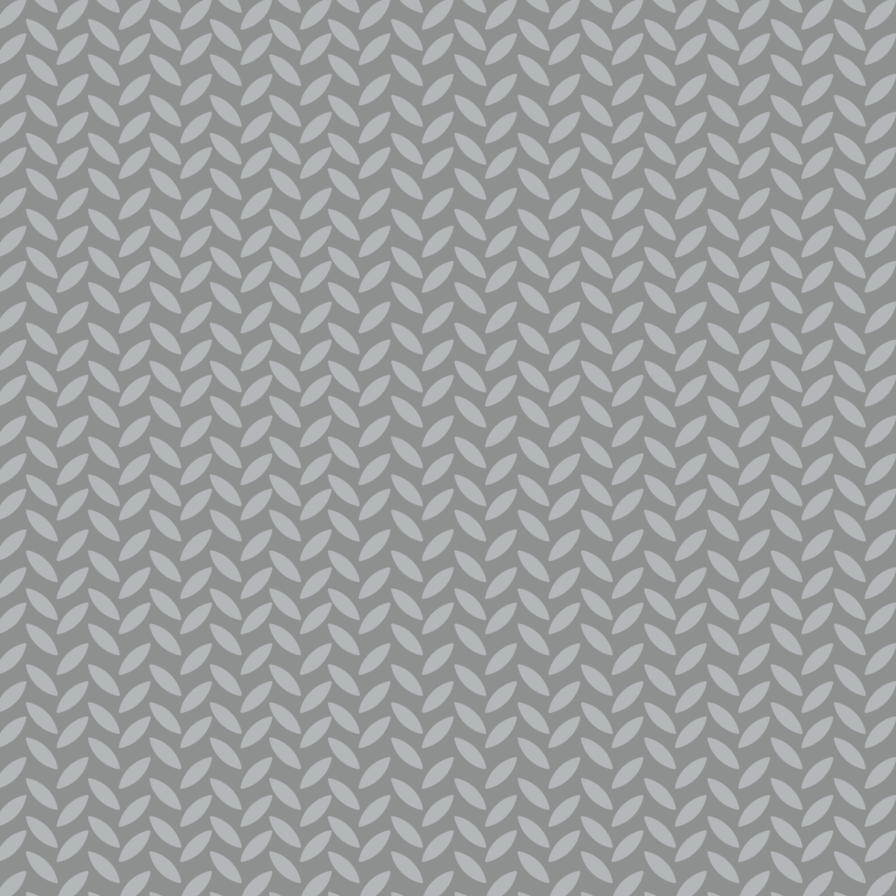
A WebGL 1 fragment shader for this pattern:

```glsl
precision highp float;
// Herringbone of pale rounded leaves on grey: upright columns of leaves
// that lean alternately left and right. Each leaf is a rounded lens distance
// field, placed on a grid whose column and row spacing is slightly uneven.

uniform vec2 u_resolution;

#define GROUND_COLOR vec3(0.55, 0.57, 0.56)
#define LEAF_COLOR   vec3(0.70, 0.72, 0.73)
#define LEAF_SIZE    vec2(0.0228, 0.0068)   // half length, half width
#define LEAF_ROUND   0.0016                 // radius added around the lens
#define COL_PITCH    vec2(0.0674, 0.0706)   // left and right of the seam
#define SEAM_COL     5.0                    // column where the pitch changes
#define SEAM_X       0.3837
#define ROW_PITCH    0.04236
#define ROW_START    0.0783                 // first row, from the top
#define ROW_WOBBLE   0.0030                 // shift of two rows in every three
#define PARTNER      vec2(0.0343, -0.0235)  // to the mirrored leaf
#define EDGE_SOFT    0.0011

// Signed distance to a lens lying along x, rounded at its tips.
float leafDistance(vec2 p, vec2 size) {
  p = abs(p);
  float drop = 0.5 * (size.x * size.x - size.y * size.y) / size.y;
  bool beyondTip = size.x * p.y < drop * (p.x - size.x);
  float d = beyondTip ? length(p - vec2(size.x, 0.0))
                      : length(p + vec2(0.0, drop)) - drop - size.y;
  return d - LEAF_ROUND;
}

// Uneven centre of a column: two pitches and a slight bow on the left.
float columnX(float col) {
  float k = col - SEAM_COL;
  float bow = 0.0032 * sin(3.14159 * min(col, SEAM_COL) / SEAM_COL);
  return SEAM_X + min(k, 0.0) * COL_PITCH.x + max(k, 0.0) * COL_PITCH.y + bow;
}

// Centre of a row, with a three-row rhythm.
float rowY(float row) {
  return ROW_START + row * ROW_PITCH + ROW_WOBBLE * step(0.5, mod(row, 3.0));
}

// Distance to the nearest leaf of one lean: 1.0 falls rightward, -1.0 rises.
float leafColumns(vec2 p, float lean) {
  float fromSeam = p.x - SEAM_X;
  float pitch = fromSeam < 0.0 ? COL_PITCH.x : COL_PITCH.y;
  float col = floor(fromSeam / pitch + 0.5) + SEAM_COL;
  float row = floor((p.y - ROW_START) / ROW_PITCH + 0.5);
  float nearest = 1.0;
  for (int i = -1; i <= 1; i++) {
    for (int j = -1; j <= 1; j++) {
      vec2 q = p - vec2(columnX(col + float(i)), rowY(row + float(j)));
      q.x *= lean;
      vec2 along = vec2(q.x + q.y, q.y - q.x) * 0.70711;
      nearest = min(nearest, leafDistance(along, LEAF_SIZE));
    }
  }
  return nearest;
}

void main() {
  // Canvas units, measured downward from the top edge.
  vec2 p = gl_FragCoord.xy / u_resolution.y;
  p.y = 1.0 - p.y;

  float d = min(leafColumns(p, 1.0), leafColumns(p - PARTNER, -1.0));
  float soft = max(EDGE_SOFT, 0.7 / u_resolution.y);
  float leaf = 1.0 - smoothstep(-soft, soft, d);
  gl_FragColor = vec4(mix(GROUND_COLOR, LEAF_COLOR, leaf), 1.0);
}
```
